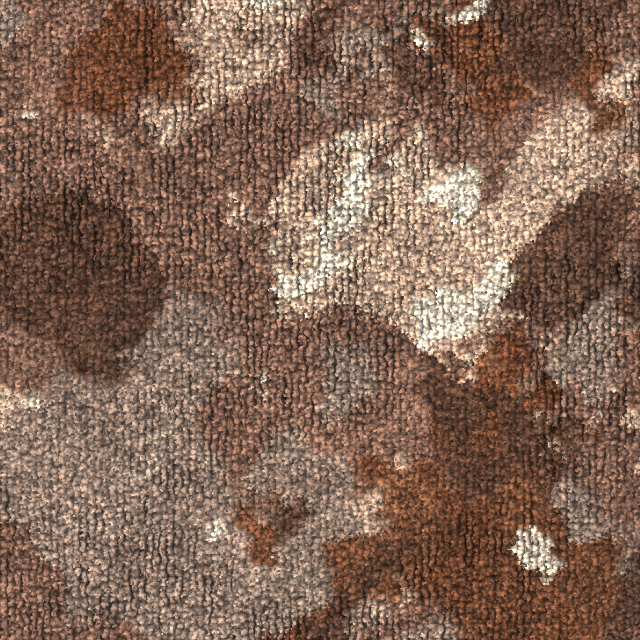
Give the GLSL for this texture, as a WebGL 1 fragment shader.

```glsl
precision highp float;
// A looped-pile carpet with watery stains of brown, tan, taupe, rust and cream.
uniform vec2 u_resolution;

const vec3 MAUVE = vec3(0.50, 0.375, 0.315);
const vec3 TAN   = vec3(0.74, 0.625, 0.535);
const vec3 TAUPE = vec3(0.57, 0.49, 0.435);
const vec3 UMBER = vec3(0.34, 0.24, 0.19);
const vec3 RUST  = vec3(0.41, 0.25, 0.165);
const vec3 CREAM = vec3(0.88, 0.83, 0.74);
const vec2 PILE  = vec2(88.0, 122.0); // loop columns and rows per canvas

float hash(vec2 p) {
  vec3 q = fract(p.xyx * 0.1031);
  q += dot(q, q.yzx + 33.33);
  return fract((q.x + q.y) * q.z);
}

vec2 hash2(vec2 p) {
  return vec2(hash(p), hash(p + 71.7));
}

// Cellular noise: random cell values blended by distance to the cell points.
float cellNoise(vec2 p, float sharpness) {
  vec2 base = floor(p);
  float sum = 0.0, total = 0.0;
  for (int j = -1; j <= 1; j++) {
    for (int i = -1; i <= 1; i++) {
      vec2 cell = base + vec2(float(i), float(j));
      vec2 d = cell + hash2(cell) - p;
      float weight = exp(-sharpness * dot(d, d));
      sum += weight * hash(cell + 17.3);
      total += weight;
    }
  }
  return sum / total;
}

// Layered sines that bend straight cell borders into flowing ones.
vec2 ripple(vec2 p) {
  vec2 bend = sin(p.yx * vec2(2.3, 2.9) + vec2(0.4, 1.7));
  bend += 0.5 * sin(p.yx * 5.1 + p * 2.7 + bend);
  return bend + 0.3 * sin(p.yx * 11.0 - p * 6.3 + bend * 2.0);
}

float blotch(vec2 p, float seed) {
  p += seed;
  p += 0.16 * ripple(p);
  float sum = 0.0, amplitude = 0.55;
  for (int octave = 0; octave < 5; octave++) {
    sum += amplitude * cellNoise(p, 5.0);
    p = mat2(1.68, 1.26, -1.26, 1.68) * p + 5.3;
    amplitude *= 0.46;
  }
  return sum;
}

float glow(vec2 p, vec2 centre, float radius) {
  vec2 d = (p - centre) / radius;
  return exp(-dot(d, d));
}

float stain(float field, float threshold, float softness) {
  return smoothstep(threshold - softness, threshold + softness, field);
}

vec3 dye(vec2 uv) {
  float softness = mix(0.012, 0.06, cellNoise(uv * 4.0 + 9.0, 4.0));
  vec2 bent = uv + 0.025 * ripple(uv * 5.0);
  float heart = glow(bent, vec2(0.52, 0.60), 0.19);
  float shore = glow(bent, vec2(0.25, 0.18), 0.30);
  float night = glow(bent, vec2(0.83, 0.50), 0.23) + glow(bent, vec2(0.58, 0.92), 0.15)
              + glow(bent, vec2(0.22, 0.47), 0.16);
  float ember = glow(bent, vec2(0.88, 0.11), 0.18);
  float pale  = blotch(uv * 4.4, 3.1) + 0.33 * heart;
  float cool  = blotch(uv * 4.2, 23.7) + 0.22 * shore - 0.20 * heart;
  float deep  = blotch(uv * 4.4, 41.9) + 0.18 * night - 0.25 * heart - 0.10 * shore;
  float warm  = blotch(uv * 4.8, 67.3) + 0.15 * ember - 0.25 * heart - 0.10 * shore;
  float rim   = max(0.0, 1.0 - 8.0 * abs(pale - 0.58));
  float chalk = blotch(uv * 9.0, 89.1) + 0.08 * rim;

  vec3 colour = MAUVE;
  colour = mix(colour, TAN, 0.95 * stain(pale, 0.56, softness));
  colour = mix(colour, TAUPE, 0.88 * stain(cool, 0.59, softness));
  colour = mix(colour, RUST, 0.85 * stain(warm, 0.67, softness));
  colour = mix(colour, UMBER, 0.90 * stain(deep, 0.605, softness));
  colour = mix(colour, CREAM, 0.92 * stain(chalk, 0.765, 0.035));
  return colour * mix(0.84, 1.16, blotch(uv * 11.0, 113.0));
}

// Yarn loops: x = distance to the nearest loop, y = loop tone, z = light from above left.
vec3 yarnLoops(vec2 p) {
  vec2 base = floor(p);
  vec3 loop = vec3(9.0, 0.5, 0.0);
  for (int j = -1; j <= 1; j++) {
    for (int i = -1; i <= 1; i++) {
      vec2 cell = base + vec2(float(i), float(j));
      vec2 d = p - cell - 0.5 - (hash2(cell) - 0.5) * vec2(0.45, 0.95);
      float dist = length(d * vec2(1.1, 0.9));
      if (dist < loop.x) loop = vec3(dist, hash(cell + 5.9), dot(d, vec2(-0.5, 0.8)));
    }
  }
  return loop;
}

void main() {
  vec2 uv = gl_FragCoord.xy / u_resolution;
  vec2 pile = uv * PILE;

  // Frayed yarn edges: fine noise nudges each straight column sideways
  float fray = cellNoise(pile * vec2(0.8, 0.9) + 40.0, 6.0) - 0.5;
  float fibre = cellNoise(uv * 290.0, 7.0);
  pile += vec2(0.55 * fray + 0.25 * (fibre - 0.5), 0.35 * (fibre - 0.5));

  // Relief: soft loops and parted columns, stronger in some regions
  vec3 yarn = yarnLoops(pile);
  float region = smoothstep(0.30, 0.70, cellNoise(uv * 5.0 + 31.0, 4.0));
  float parting = smoothstep(0.20, 0.85, cellNoise(pile * vec2(1.0, 0.25), 5.0));
  float groove = smoothstep(0.40, 1.0, abs(fract(pile.x) - 0.5) * 2.0);
  float shade = mix(1.16, mix(0.80, 0.68, region), smoothstep(0.15, 0.75, yarn.x));
  shade *= 1.0 - groove * mix(0.20, 0.52, region) * parting;
  shade *= mix(0.86, 1.14, yarn.y) * mix(0.66, 1.34, fibre) * (1.0 + 0.20 * yarn.z);

  // Dye wicks unevenly between neighbouring loops
  vec2 wick = (vec2(yarn.y, fibre) - 0.5) * 0.010;
  vec3 colour = dye(uv + wick) * shade * 1.06;
  colour *= mix(vec3(0.97, 0.99, 1.03), vec3(1.03, 1.0, 0.96), fibre);
  gl_FragColor = vec4(clamp(colour, 0.0, 1.0), 1.0);
}
```
